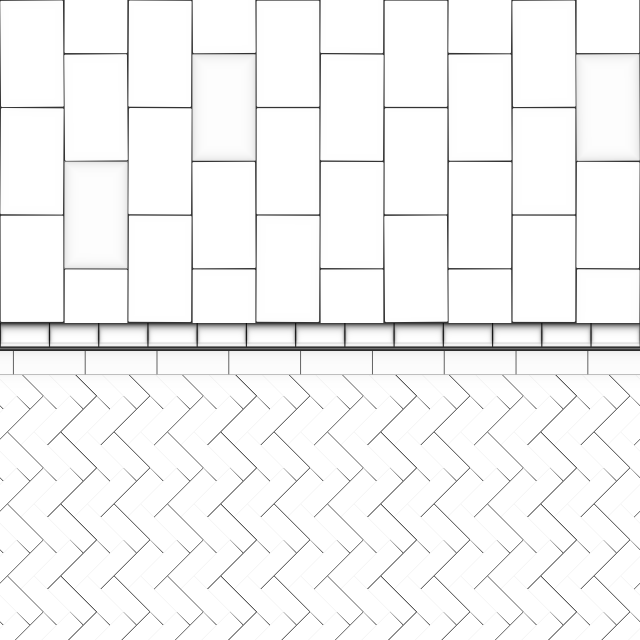
This pattern is drawn by a Shadertoy shader. Its source:

```glsl
// Black-on-white ambient shading of a tiled wall: tall offset tiles on top,
// a rounded trim course, a flat border course and a herringbone field below.
// Each band is a repeated cell with edge distances turned into dark joints.

#define TILE_SIZE vec2(0.1, 0.168)
#define TILE_BASE 0.4960
#define TRIM_BASE 0.4522
#define FIELD_TOP 0.4145
#define TRIM_WIDTH (1.0 / 13.0)
#define BORDER_WIDTH 0.1122
#define BRICK_RATIO 2.7
#define BRICKS_ACROSS 24.0
#define FIELD_ORIGIN vec2(0.07396, 0.58307)
#define JOINT_TONE 0.2
#define TILT 0.016
#define PIXEL (1.0 / iResolution.y)

float hash(vec2 p) {
    vec3 h = fract(vec3(p.xyx) * 0.1031);
    h += dot(h, h.yzx + 33.33);
    return fract((h.x + h.y) * h.z);
}

float stroke(float dist, float halfWidth) {
    return clamp((halfWidth - abs(dist)) / PIXEL + 0.5, 0.0, 1.0);
}

// Distance to the nearest seam of a horizontal repeat
float seamDistance(float x, float period) {
    return abs(fract(x / period + 0.5) - 0.5) * period;
}

// Tall tiles, slightly turned, with a few set deeper than the rest
float tallTiles(vec2 uv) {
    float column = floor(uv.x / TILE_SIZE.x);
    float odd = mod(column, 2.0);
    vec2 grid = vec2(uv.x, uv.y - TILE_BASE) / TILE_SIZE + vec2(0.0, 0.5 * odd);
    vec2 cell = floor(grid);
    vec2 local = (fract(grid) - 0.5) * TILE_SIZE;
    float angle = (hash(cell + 3.0) - 0.5) * TILT;
    local += angle * vec2(-local.y, local.x);
    vec2 q = abs(local) - 0.5 * TILE_SIZE + 0.0030;
    float dist = length(max(q, 0.0)) + min(max(q.x, q.y), 0.0) - 0.0020;

    bool sunken = (cell.y == 2.0 && mod(column, 6.0) == 3.0)
               || (cell.y == 1.0 && column == 1.0);
    float depth = sunken ? 0.10 : 0.015 * hash(cell + 17.0);
    float face = 1.0 - depth * exp(min(dist, 0.0) / 0.007);
    face -= sunken ? 0.006 : 0.0;
    float joint = clamp(dist / max(PIXEL, 0.0012) + 0.5, 0.0, 1.0);
    return mix(face, sunken ? 0.45 : JOINT_TONE, joint);
}

// Rounded trim: dark upper overhang, lip line and a double dark foot
float trimCourse(vec2 uv) {
    float below = TILE_BASE - uv.y;
    float above = uv.y - TRIM_BASE;
    float tone = 1.0 - 0.85 * exp(-pow(below / 0.0068, 1.3));
    tone -= 0.11 * exp(-pow((above - 0.0118) / 0.0012, 2.0));
    tone *= 1.0 - 0.06 * (1.0 - smoothstep(0.006, 0.016, above));
    float seam = seamDistance(uv.x - 0.0004, TRIM_WIDTH);
    float taper = smoothstep(0.005, 0.018, above) * smoothstep(0.0, 0.016, below);
    tone *= 1.0 - 0.80 * stroke(seam, 0.0009);
    tone *= 1.0 - 0.60 * taper * exp(-seam / 0.0020);
    float foot = mix(0.17, 0.44, exp(-pow((above - 0.0030) / 0.0011, 2.0)));
    return mix(foot, tone, smoothstep(0.0055, 0.0075, above));
}

// Flat border course with thin upright seams
float borderCourse(vec2 uv) {
    float tone = 0.99 - 0.07 * exp(-(TRIM_BASE - uv.y) / 0.007);
    float seam = seamDistance(uv.x - 0.0209, BORDER_WIDTH);
    tone = mix(tone, 0.28, 0.95 * stroke(seam, 0.0007));
    return mix(tone, 0.68, stroke(uv.y - FIELD_TOP, 0.0008));
}

// Every second zigzag is strong, in a cycle of three; the others are faint
float zigzagStrength(float index) {
    float phase = mod(index, 6.0);
    return mod(phase, 2.0) > 0.5 ? 0.05 : 0.92 - 0.06 * phase;
}

float brickEdge(float dist, float strength) {
    float toCanvas = 0.70711 / BRICKS_ACROSS;
    return strength * stroke(dist * toCanvas, 0.0005);
}

// Herringbone in axes along the bricks, measured in brick widths
float herringbone(vec2 uv) {
    vec2 p = vec2(uv.x, 1.0 - uv.y) - FIELD_ORIGIN;
    vec2 axis = vec2(p.x + p.y, p.x - p.y) * BRICKS_ACROSS;
    float n = BRICK_RATIO;
    float course = floor((axis.x - axis.y) / (2.0 * n));
    float rest = axis.x - axis.y - 2.0 * n * course;

    // Rising bricks
    float across = axis.x - n * (course + 1.0);
    float k = floor(across);
    across -= k;
    float along = axis.y + n * course - (k + 1.0 - n);
    float ink;
    if (along >= 0.0 && along < n) {
        float tip = mix(0.3, 0.85, across);
        ink = max(brickEdge(across, zigzagStrength(k)),
                  brickEdge(1.0 - across, zigzagStrength(k + 1.0)));
        ink = max(ink, brickEdge(along, zigzagStrength(k)));
        ink = max(ink, brickEdge(n - along, tip));
    } else {
        // Falling bricks
        course += step(n, rest);
        across = axis.y + n * course;
        k = floor(across);
        across -= k;
        along = axis.x - n * course - k;
        float tip = mix(0.3, 0.85, clamp(along - n + 1.0, 0.0, 1.0));
        float lower = along > n - 1.0 ? tip : zigzagStrength(k - 1.0);
        ink = max(brickEdge(across, lower),
                  brickEdge(1.0 - across, zigzagStrength(k)));
        ink = max(ink, brickEdge(min(along, n - along), zigzagStrength(k)));
    }
    float shade = 1.0 - 0.04 * exp((uv.y - FIELD_TOP) / 0.007);
    return shade * (1.0 - ink);
}

void mainImage(out vec4 fragColor, in vec2 fragCoord) {
    vec2 uv = fragCoord / iResolution.y;
    float tone = herringbone(uv);
    if (uv.y > TILE_BASE) tone = tallTiles(uv);
    else if (uv.y > TRIM_BASE) tone = trimCourse(uv);
    else if (uv.y > FIELD_TOP - 0.001) tone = borderCourse(uv);
    fragColor = vec4(vec3(clamp(tone, 0.0, 1.0)), 1.0);
}
```
